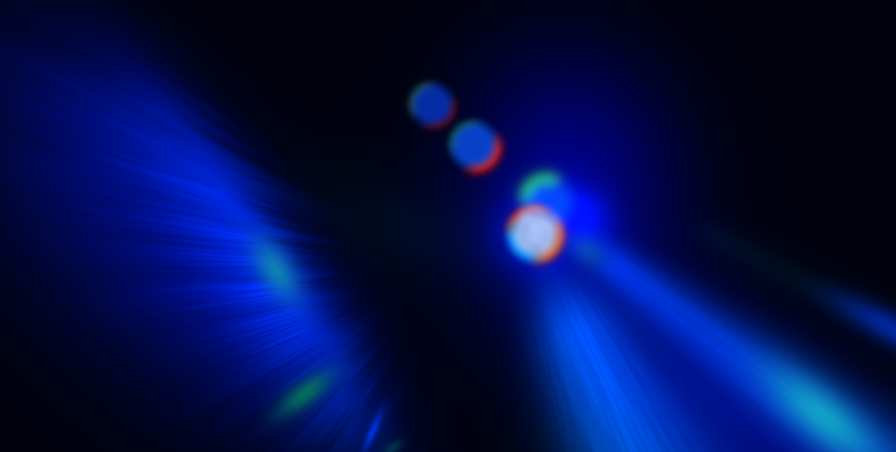
Give the GLSL for this background, as a Shadertoy shader.

```glsl
float hash(vec2 p) {
    return fract(sin(dot(p, vec2(127.1, 311.7))) * 43758.5453);
}

float noise(vec2 p) {
    vec2 i = floor(p), f = fract(p);
    f = f * f * (3.0 - 2.0 * f);
    return mix(mix(hash(i), hash(i + vec2(1, 0)), f.x),
               mix(hash(i + vec2(0, 1)), hash(i + vec2(1, 1)), f.x), f.y);
}

// Gaussian ellipse whose long axis lies at the given angle
float glow(vec2 p, vec2 center, vec2 size, float angle) {
    float c = cos(angle), s = sin(angle);
    vec2 q = mat2(c, -s, s, c) * (p - center) / size;
    return exp(-dot(q, q));
}

// Coordinates of a widening ray: x along it (0 to 1), y across it
vec2 rayCoords(vec2 p, vec2 start, vec2 end, float startWidth, float endWidth) {
    vec2 axis = end - start, q = p - start;
    float along = dot(q, axis) / dot(axis, axis);
    float across = (axis.x * q.y - axis.y * q.x) / length(axis);
    return vec2(along, across / mix(startWidth, endWidth, max(along, 0.0)));
}

float beam(vec2 ray, float fadeIn) {
    return exp(-ray.y * ray.y) * smoothstep(0.0, fadeIn, ray.x);
}

float disc(vec2 p, vec2 center, float radius, float blur) {
    return 1.0 - smoothstep(radius - blur, radius + blur, length(p - center));
}

// Part of a soft ring facing the given angle
float rim(vec2 p, vec2 center, float radius, float width, float angle) {
    vec2 q = p - center;
    float r = length(q), offset = (r - radius) / width;
    float facing = dot(q / max(r, 1e-4), vec2(cos(angle), sin(angle)));
    return exp(-offset * offset) * smoothstep(0.1, 0.95, facing);
}

// Curved curtain of fine rays fanning out from a hub
vec3 curtain(vec2 p, vec2 hub) {
    vec2 q = p - hub;
    float angle = atan(q.y, -q.x), radius = length(q);
    float fine = noise(vec2(angle * 110.0, radius * 5.0));
    float broad = noise(vec2(angle * 20.0, radius * 3.0 + 7.0));
    float ridge = 0.81 - 0.45 * p.y - 0.2 * p.y * p.y;
    float d = p.x - ridge + 0.035 * (fine - 0.5) + 0.05 * (broad - 0.5);
    float width = d > 0.0 ? 0.08 : 0.15;
    float core = exp(-d * d / (width * width));
    float haze = exp(-d * d / (d > 0.0 ? 0.016 : 0.09));
    float height = smoothstep(0.9, 0.5, p.y) * smoothstep(-0.25, 0.3, p.y);
    float hazeHeight = smoothstep(1.15, 0.6, p.y) * smoothstep(-0.2, 0.4, p.y);
    float rays = 0.65 + 0.35 * fine * (0.4 + broad);
    return vec3(0.0, 0.13, 0.38) * core * height * rays
         + vec3(0.0, 0.035, 0.46) * haze * hazeHeight * (0.8 + 0.25 * broad);
}

void mainImage(out vec4 fragColor, in vec2 fragCoord) {
    vec2 p = fragCoord / iResolution.y;
    vec3 color = vec3(0.0, 0.008, 0.05);

    // Wide ambient glows
    color += vec3(0.0, 0.0, 0.44) * glow(p, vec2(1.27, 0.62), vec2(0.22, 0.26), 0.3);
    color += vec3(0.0, 0.025, 0.42) * glow(p, vec2(1.58, 0.1), vec2(0.5, 0.2), -0.62);
    color += vec3(0.0, 0.02, 0.22) * glow(p, vec2(0.3, 0.45), vec2(0.5, 0.24), -0.75);
    color += vec3(0.0, 0.035, 0.04) * glow(p, vec2(0.88, 0.5), vec2(0.2, 0.09), -0.3);

    // Left curtain and its green sparks
    color += curtain(p, vec2(1.005, 0.407));
    color = mix(color, vec3(0.07, 0.58, 0.66), 0.8 * glow(p, vec2(0.611, 0.402), vec2(0.075, 0.038), -1.0));
    color = mix(color, vec3(0.02, 0.5, 0.3), 0.8 * glow(p, vec2(0.675, 0.129), vec2(0.07, 0.026), 0.65));
    color += vec3(0.0, 0.12, 0.5) * glow(p, vec2(0.825, 0.046), vec2(0.045, 0.009), 1.15);
    color += vec3(0.0, 0.15, 0.05) * glow(p, vec2(0.87, 0.01), vec2(0.025, 0.012), 0.6);

    // Descending beams with fibres along their length
    vec2 steep = rayCoords(p, vec2(1.19, 0.45), vec2(1.39, 0.0), 0.055, 0.14);
    float fibres = 0.86 + 0.18 * noise(vec2(steep.y * 18.0, steep.x * 3.0));
    color += vec3(0.0, 0.32, 0.66) * beam(steep, 0.45) * fibres;

    vec2 slant = rayCoords(p, vec2(1.25, 0.495), vec2(1.87, 0.04), 0.035, 0.09);
    fibres = 0.9 + 0.15 * noise(vec2(slant.y * 12.0, slant.x * 4.0));
    color += vec3(0.0, 0.18, 0.5) * beam(slant, 0.2) * fibres;
    color = mix(color, vec3(0.08, 0.7, 0.78), 0.85 * glow(p, vec2(1.82, 0.08), vec2(0.15, 0.055), -0.68));
    color = mix(color, vec3(0.05, 0.32, 0.55), 0.7 * glow(p, vec2(1.3, 0.445), vec2(0.045, 0.03), -0.6));

    vec2 faint = rayCoords(p, vec2(1.5, 0.52), vec2(1.98, 0.27), 0.03, 0.035);
    color += vec3(0.0, 0.04, 0.04) * beam(faint, 0.2);
    color += vec3(0.0, 0.1, 0.52) * beam(faint, 1.0) * smoothstep(0.5, 1.0, faint.x);

    // Two small blue orbs with coloured fringes
    vec2 upper = vec2(0.956, 0.768), lower = vec2(1.049, 0.678);
    color = mix(color, vec3(0.02, 0.19, 0.7), 0.9 * disc(p, upper, 0.045, 0.018));
    color += vec3(0.07, 0.14, 0.0) * rim(p, upper, 0.045, 0.012, 2.6);
    color += vec3(0.22, 0.0, -0.1) * rim(p, upper, 0.048, 0.011, -0.8);
    color = mix(color, vec3(0.03, 0.28, 0.84), 0.9 * disc(p, lower, 0.05, 0.018));
    color += vec3(0.05, 0.14, -0.05) * rim(p, lower, 0.05, 0.012, 2.4);
    color += vec3(0.6, 0.03, -0.25) * rim(p, lower, 0.053, 0.014, -0.75);

    // Green edged orb trailing into a blue smear
    vec2 green = vec2(1.21, 0.555);
    color += vec3(0.0, 0.05, 0.5) * glow(p, vec2(1.285, 0.53), vec2(0.075, 0.055), -0.6);
    color = mix(color, vec3(0.02, 0.3, 0.85), 0.85 * disc(p, green, 0.055, 0.025));
    color += vec3(0.1, 0.42, -0.2) * rim(p, green, 0.05, 0.022, 2.1);

    // White orb with a warm fringe and blue halo
    vec2 white = vec2(1.183, 0.482);
    color += vec3(0.0, 0.05, 0.5) * glow(p, white, vec2(0.09, 0.09), 0.0);
    vec3 core = vec3(0.62, 0.72, 0.94) + 0.12 * (noise(p * 38.0) - 0.5);
    color = mix(color, core, disc(p, white, 0.054, 0.022));
    color += vec3(0.4, 0.0, -0.4) * rim(p, white, 0.058, 0.013, 2.0);
    color += vec3(0.5, 0.08, -0.5) * rim(p, white, 0.058, 0.015, -0.5);
    color += vec3(-0.2, 0.12, 0.1) * rim(p, white, 0.053, 0.014, -2.5);

    fragColor = vec4(clamp(color, 0.0, 1.0), 1.0);
}
```
